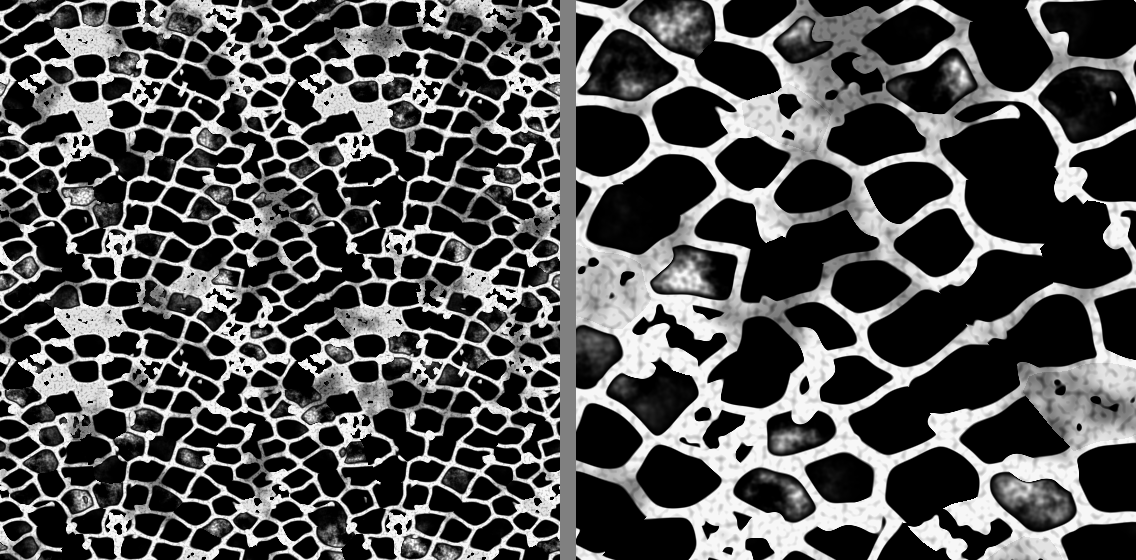
Left, the full canvas; right, a detail of the centre.
Reproduce this texture procedurally as a Shadertoy shader.

```glsl
// Worn cobblestones laid in arched rows: black stones, chalky joints.
// Stone centres follow bent rows; each stone is a rounded Voronoi cell. Shapes
// repeat with the arches, while wear and dirt vary over the whole canvas.

#define REPEATS 2.0      // arches across and down
#define ROWS 11.0        // stone rows per repeat
#define COLS 11.0        // stones along one arch
#define APEX 0.43        // position of the crown within a repeat
#define RADIUS 0.66      // arch radius
#define CROWD 1.1        // how much stones narrow towards the flanks
#define JOINT 0.0062     // half width of the joints
#define ROUNDING 0.0045  // softness of stone corners
#define MERGED 0.13      // share of joints that are closed
#define MISSING 0.075    // share of stones lost
#define CRUMBLED 0.06    // share of stones broken into bits
#define WEAR 0.74        // threshold above which stones turn grey

vec2 hash2(vec2 p) {
    vec3 q = fract(p.xyx * vec3(0.1031, 0.1030, 0.0973));
    q += dot(q, q.yzx + 33.33);
    return fract((q.xx + q.yz) * q.zy);
}

// Gradient noise wrapping after a whole number of cells
float corner(vec2 cell, vec2 offset, float period) {
    float angle = 6.2832 * hash2(mod(cell, period) + 7.0).x;
    return dot(vec2(cos(angle), sin(angle)), offset);
}

float gradientNoise(vec2 p, float period) {
    p *= period;
    vec2 i = floor(p), f = p - i, e = vec2(0, 1);
    vec2 w = f * f * f * (f * (f * 6.0 - 15.0) + 10.0);
    return mix(mix(corner(i, f, period), corner(i + e.yx, f - e.yx, period), w.x),
               mix(corner(i + e, f - e, period), corner(i + 1.0, f - 1.0, period), w.x), w.y);
}

float fbm(vec2 p, float period) {
    float sum = 0.0, gain = 1.0;
    for (int i = 0; i < 5; i++) {
        sum += gain * gradientNoise(p, period);
        period *= 2.0;
        gain *= 0.6;
    }
    return sum;
}

// Fall of an arched row below its crown
float archDrop(float x) { return RADIUS - sqrt(RADIUS * RADIUS - x * x); }

vec2 stoneId(vec2 cell) { return mod(cell, vec2(COLS, ROWS)); }

vec2 stoneCentre(vec2 cell) {
    vec2 id = stoneId(cell), jitter = hash2(id + 3.0) - 0.5;
    float along = (cell.x + 0.5 + fract(id.y * 5.0 / ROWS) + 0.45 * jitter.x) / COLS;
    float arch = floor(along + 0.5);
    float x = 0.5 * sin(2.0 * CROWD * (along - arch)) / sin(CROWD);
    return vec2(arch + x, (cell.y + 0.5 + 0.28 * jitter.y) / ROWS - archDrop(x));
}

void mainImage(out vec4 fragColor, in vec2 fragCoord) {
    vec2 uv = fragCoord / iResolution.xy;
    vec2 p = uv * REPEATS;
    float pixel = REPEATS / iResolution.y;

    // Uneven outlines
    vec2 wobble = vec2(gradientNoise(p, 19.0), gradientNoise(p + 0.37, 19.0));
    vec2 q = p - vec2(APEX, 0.0) + 0.011 * wobble;

    // Cell of this point in the bent grid
    float arch = floor(q.x + 0.5), x = q.x - arch;
    float along = arch + asin(clamp(2.0 * x * sin(CROWD), -1.0, 1.0)) / (2.0 * CROWD);
    vec2 base = floor(vec2(along * COLS - 0.5, (q.y + archDrop(x)) * ROWS));

    // Nearest stone, with a metric that squares off the rows
    const vec2 metric = vec2(1.0, 1.8);
    vec2 cell = base, centre = q;
    float nearest = 1e3;
    for (int k = 0; k < 25; k++) {
        vec2 c = base + vec2(k % 5 - 2, k / 5 - 2);
        vec2 s = stoneCentre(c), d = s - q;
        float dist = dot(d * d, metric);
        if (dist < nearest) { nearest = dist; cell = c; centre = s; }
    }

    // Smoothed distance to the open joints around it
    vec2 id = stoneId(cell);
    float sum = 1e-9;
    for (int k = 0; k < 25; k++) {
        vec2 c = base + vec2(k % 5 - 2, k / 5 - 2);
        if (c == cell || hash2(id + stoneId(c) + 51.0).x < MERGED) continue;
        vec2 s = stoneCentre(c), normal = (s - centre) * metric;
        sum += exp(-dot(0.5 * (s + centre) - q, normal) / length(normal) / ROUNDING);
    }
    float inside = -ROUNDING * log(sum) - JOINT;

    // Bites, crumbling and lost stones
    inside -= 0.02 * smoothstep(0.22, 0.45, gradientNoise(p + 0.61, 17.0));
    float loss = hash2(id + 23.0).y;
    float cut = loss < MISSING ? 0.36 : loss < MISSING + CRUMBLED ? 0.03 : -2.0;
    float specks = gradientNoise(p, 31.0) + 0.3 * gradientNoise(p, 67.0);
    float stone = smoothstep(-pixel, pixel, inside) * smoothstep(-0.03, 0.03, specks - cut);

    // Chalky ground with grey clouds and grain
    float clouds = fbm(uv, 9.0);
    float grain = gradientNoise(uv, 230.0);
    float ground = 0.99 - 0.5 * smoothstep(0.0, 0.6, clouds) - 0.45 * max(grain, 0.0);
    ground -= loss < MISSING ? 0.1 : 0.0;

    // Grey wear, different in every repeat
    float chance = hash2(mod(cell, REPEATS * vec2(COLS, ROWS)) + 91.0).x;
    float worn = smoothstep(WEAR, WEAR + 0.3, chance + 0.7 * gradientNoise(uv, 7.0));
    float grey = worn * smoothstep(-0.25, 0.65, fbm(uv + 0.29, 22.0)) * (0.85 + 0.6 * grain);
    grey *= smoothstep(0.0, 0.01, inside);

    fragColor = vec4(vec3(clamp(mix(ground, grey, stone), 0.0, 0.97)), 1.0);
}
```
